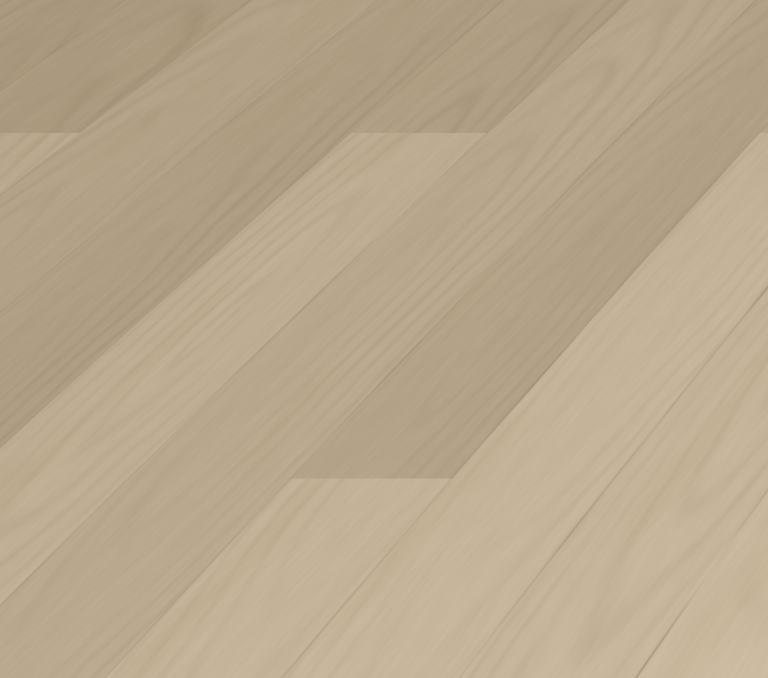
A Shadertoy shader for this texture:

```glsl
// Pale oak floorboards receding diagonally, laid with a three-step stagger.
// A projective map turns the canvas into board space; each board then gets a tone,
// arched growth rings from layered sines, and pores from stretched cellular noise.

const vec3 LIGHT_OAK = vec3(0.758, 0.692, 0.590);
const vec3 DARK_OAK  = vec3(0.704, 0.638, 0.535);
const vec3 AMBER     = vec3(0.705, 0.618, 0.480);
const vec3 SEAM      = vec3(0.500, 0.440, 0.350);

const float STEP_LENGTH = 0.724;             // stagger between neighbouring rows
const float BOARD_LENGTH = 3.0 * STEP_LENGTH;
const float FIRST_END = 0.322;

float hash(vec2 p) {
    return fract(sin(dot(p, vec2(127.1, 311.7))) * 43758.55);
}

// Smooth wandering value, roughly -1 to 1
float layeredSines(vec2 p, float seed) {
    float sum = 0.0, amp = 0.55;
    for (int k = 0; k < 4; k++) {
        sum += amp * sin(p.x + seed + 1.3 * sin(p.y + seed * 1.7));
        p = mat2(1.5, 0.7, -0.9, 1.6) * p + 2.1;
        amp *= 0.55;
    }
    return sum;
}

// Distance to the nearest scattered cell point
float cellular(vec2 p) {
    vec2 cell = floor(p);
    float nearest = 2.0;
    for (int y = -1; y <= 1; y++)
        for (int x = -1; x <= 1; x++) {
            vec2 c = cell + vec2(x, y);
            vec2 point = c + vec2(hash(c), hash(c + 37.3));
            nearest = min(nearest, length(p - point));
        }
    return nearest;
}

// Width of one board, measured horizontally, at canvas height y
float boardWidth(float y) {
    return 0.261 - 0.0752 * y;
}

// x: boards across, y: distance along; the seams bow slightly to the left
vec2 toBoardSpace(vec2 q) {
    float seamX = 0.155 + 0.9596 * q.y - 0.045 * q.y * (1.0 - q.y);
    return vec2((q.x - seamX) / boardWidth(q.y), q.y / (1.0 - 0.288 * q.y));
}

// Base tone: alternate boards along a row, with intermediate third rows
vec3 boardTone(vec2 id, float across) {
    float dark = 1.0 - mod(id.y, 2.0);
    if (mod(id.x, 3.0) > 1.5) dark = clamp(-0.5 * id.x, 0.1, 0.5);
    vec3 tone = mix(LIGHT_OAK, DARK_OAK, dark);
    return tone - 0.014 * dark * (across - 0.4) + 0.006 * (hash(id) - 0.5);
}

// Brightness change from arched rings, streaks and pores
float grain(vec2 p, float seed) {
    float warp = layeredSines(vec2(p.x * 2.5, p.y * 4.0), seed);
    vec2 heart = vec2(0.3 + 0.4 * hash(vec2(seed, 2.0)), 0.2 + 0.8 * hash(vec2(seed, 5.0)));
    float radius = length((p - heart) * vec2(1.0, 0.55)) + 0.05 * warp;
    float ring = pow(0.5 + 0.5 * sin(radius * 62.0), 3.0) - 0.25;
    float ringFade = clamp(0.55 + 0.6 * layeredSines(p * vec2(4.0, 3.0), seed + 4.0), 0.1, 1.1);

    float streak = layeredSines(vec2(p.x * 24.0 + warp, p.y * 1.5), seed);
    float pore = cellular(vec2(p.x * 38.0 + warp * 1.5, p.y * 16.0) + seed);
    return -0.027 * ring * ringFade + 0.004 * streak + 0.019 * (pore - 0.45);
}

// Opacity of a seam: broken along its length, clearer toward the near right
float seamWear(float seam, float along) {
    float strength = 0.20 + 0.03 * clamp(seam, -3.0, 3.0);
    float breaks = layeredSines(vec2(along * 14.0, seam), seam * 2.3);
    return strength * clamp(0.85 + 0.8 * breaks, 0.1, 1.6);
}

vec3 floorColour(vec2 q, float pixel) {
    vec2 p = toBoardSpace(q);
    float row = floor(p.x);
    float firstEnd = FIRST_END + STEP_LENGTH * mod(row, 3.0);
    vec2 id = vec2(row, floor((p.y - firstEnd) / BOARD_LENGTH));
    vec2 local = vec2(p.x - row, p.y);
    float seed = 20.0 * hash(id + 3.7);

    // Wood with soft amber patches
    vec3 colour = boardTone(id, local.x);
    float patchAmount = layeredSines(local * vec2(4.5, 3.2), seed + 9.0);
    colour = mix(colour, AMBER, 0.24 * smoothstep(0.45, 1.1, patchAmount));
    colour += 0.005 * layeredSines(local * vec2(5.0, 2.0), seed + 2.0);
    colour += grain(local, seed);

    // Light falls off toward the far left
    colour += 0.030 * q.x - 0.046 * q.y;

    // Faint worn seams
    float seam = floor(p.x + 0.5);
    float seamDistance = abs(p.x - seam) * boardWidth(q.y) * 0.72;
    float line = 1.0 - smoothstep(0.0, 0.0012 + pixel, seamDistance);
    return mix(colour, SEAM, line * seamWear(seam, p.y));
}

void mainImage(out vec4 fragColor, in vec2 fragCoord) {
    // Four samples per pixel soften board ends and fine grain
    vec3 sum = vec3(0.0);
    for (int s = 0; s < 4; s++) {
        vec2 offset = vec2(s % 2, s / 2) * 0.6 - 0.3;
        sum += floorColour((fragCoord + offset) / iResolution.y, 1.0 / iResolution.y);
    }
    fragColor = vec4(sum / 4.0, 1.0);
}
```
